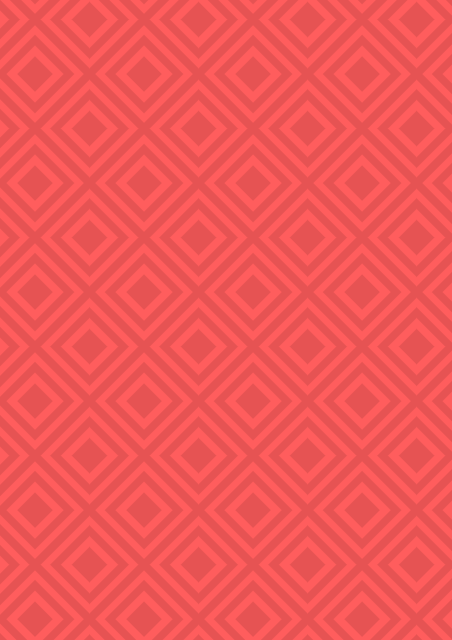
A WebGL 1 fragment shader for this pattern:

```glsl
precision highp float;
// Nested diamonds in two flat coral tones on a staggered lattice.
// Manhattan distance to the nearest lattice centre gives the rings;
// smooth steps at fixed radii alternate the dark and light tones.

uniform vec2 u_resolution;

const float REPEATS_DOWN = 5.87;
const vec2 FIRST_CENTRE = vec2(0.321, 0.191); // in lattice periods
const vec3 DARK_CORAL = vec3(0.902, 0.325, 0.325);
const vec3 LIGHT_CORAL = vec3(1.0, 0.365, 0.363);

// Distance to the nearest diamond centre: 0 at a centre, 1 on a cell border.
float diamondDistance(vec2 p) {
  vec2 offset = abs(fract(p + 0.5) - 0.5);
  float reach = offset.x + offset.y;
  return 2.0 * min(reach, 1.0 - reach);
}

// Coverage of the ring between two radii, with softened edges.
float ring(float d, float inner, float outer, float soft) {
  return smoothstep(inner - soft, inner + soft, d)
       - smoothstep(outer - soft, outer + soft, d);
}

void main() {
  vec2 p = gl_FragCoord.xy / u_resolution.y * REPEATS_DOWN - FIRST_CENTRE;
  float d = diamondDistance(p);

  // About one pixel of softening, measured across the diagonal edges.
  float soft = 2.0 * REPEATS_DOWN / u_resolution.y;

  // Two light rings leave a dark core, a dark ring and the dark lattice.
  float light = ring(d, 0.325, 0.525, soft) + ring(d, 0.722, 0.895, soft);
  gl_FragColor = vec4(mix(DARK_CORAL, LIGHT_CORAL, light), 1.0);
}
```
